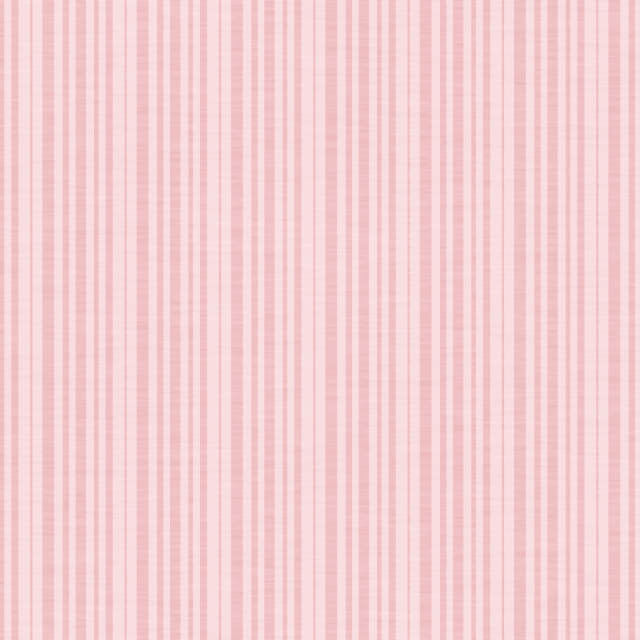
Reproduce this pattern procedurally as a Shadertoy shader.

```glsl
float hash(vec2 p) {
    p = fract(p * vec2(0.1031, 0.1137));
    p += dot(p, p.yx + 33.33);
    return fract((p.x + p.y) * p.x * 47.0);
}

float noise(vec2 p) {
    vec2 cell = floor(p), f = fract(p);
    f = f * f * (3.0 - 2.0 * f);
    return mix(mix(hash(cell), hash(cell + vec2(1, 0)), f.x),
               mix(hash(cell + vec2(0, 1)), hash(cell + vec2(1, 1)), f.x), f.y);
}

// Coverage of a vertical stripe from its centre and half width
float stripe(float x, float centre, float halfWidth, float pixel) {
    return clamp((halfWidth - abs(x - centre)) / pixel + 0.5, 0.0, 1.0);
}

void mainImage(out vec4 fragColor, in vec2 fragCoord) {
    vec2 uv = fragCoord / iResolution.y;
    float pixel = 1.0 / iResolution.y;

    // Slightly uneven woven edges
    float weave = noise(uv * vec2(50.0, 350.0));
    float x = mod(uv.x - 0.0661 + (weave - 0.5) * 0.0004, 0.1474);

    // Six stripes per repeat: x = centre, y = half width
    vec2 stripes[6] = vec2[6](
        vec2(0.0093, 0.0092), vec2(0.0368, 0.0050), vec2(0.0602, 0.0081),
        vec2(0.0843, 0.0036), vec2(0.1045, 0.0056), vec2(0.1302, 0.0018));
    float rose = 0.0;
    for (int i = 0; i < 6; i++) {
        rose = max(rose, stripe(x, stripes[i].x, stripes[i].y, pixel));
    }
    // The first stripe wraps around the repeat boundary
    rose = max(rose, stripe(x - 0.1474, 0.0093, 0.0092, pixel));

    vec3 color = mix(vec3(0.976, 0.868, 0.878), vec3(0.943, 0.757, 0.770), rose);

    // Fine horizontal threads, stronger on the rose stripes, and soft fading
    float thread = weave + noise(uv * vec2(14.0, 230.0) + 71.0) - 1.0;
    float fade = noise(uv * 5.0 + 19.0) - 0.5;
    color += vec3(0.5, 1.0, 1.0) * (thread * mix(0.014, 0.030, rose) + fade * 0.010);

    fragColor = vec4(color, 1.0);
}
```
